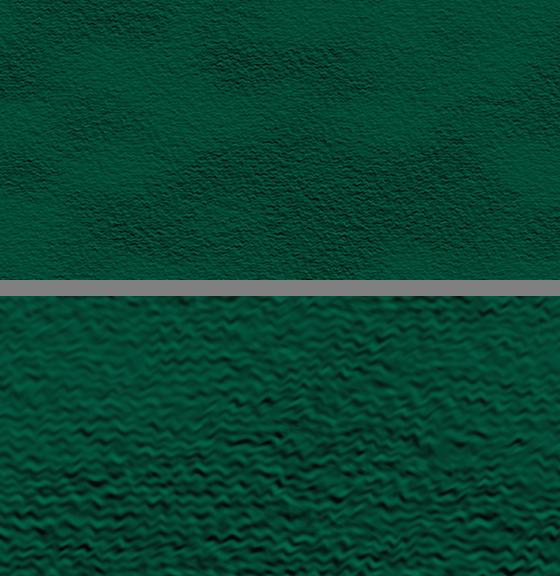
Top, the full canvas; bottom, a detail of the centre.
Write a Shadertoy shader that draws this texture.

```glsl
// Dark green fine-knit cloth: short broken stitches in horizontal rows, embossed
// by differencing a height field towards the light. Broad, stretched patches
// deepen the shadows and strengthen the relief of the stitches.

const vec3 SHADOW_GREEN = vec3(0.02, 0.10, 0.07);
const vec3 LIGHT_GREEN = vec3(0.01, 0.36, 0.26);

// Frequencies are per canvas height.
const float ROWS = 80.0;
const float COLUMNS = 47.0;
const vec2 FIBRE_SCALE = vec2(74.0, 104.0);
const vec2 PATCH_SCALE = vec2(2.6, 5.2);
const vec2 LIGHT_STEP = vec2(0.0022, 0.006);

const float ZIGZAG = 0.0022;
const float STITCH_DEPTH = 0.17;
const float BASE_TONE = 0.73;
const float PATCH_SHADE = 0.18;
const float SMOOTH_CONTRAST = 0.40;
const float ROUGH_CONTRAST = 0.86;
const float TAU = 6.2831853;

float hash(vec2 cell) {
    vec3 h = fract(vec3(cell.xyx) * 0.1031);
    h += dot(h, h.yzx + 33.33);
    return fract((h.x + h.y) * h.z);
}

float noise(vec2 p) {
    vec2 cell = floor(p);
    vec2 f = fract(p);
    f = f * f * (3.0 - 2.0 * f);
    float low = mix(hash(cell), hash(cell + vec2(1.0, 0.0)), f.x);
    float high = mix(hash(cell + vec2(0.0, 1.0)), hash(cell + 1.0), f.x);
    return mix(low, high, f.y);
}

float fbm(vec2 p) {
    float sum = 0.0;
    float weight = 0.5;
    for (int i = 0; i < 4; i++) {
        sum += weight * noise(p);
        p = p * 2.03 + vec2(17.3, 9.1);
        weight *= 0.5;
    }
    return sum / 0.9375;
}

// Height of the cloth: broken stitch rows overlaid with irregular fibres.
float clothHeight(vec2 p) {
    // Each row shifts its waves, so that they do not stack into long lines.
    float rowShift = noise(p * vec2(11.0, 42.0) + 40.0);
    float wave = sin(TAU * (p.x * COLUMNS + rowShift * 1.6));
    vec2 bent = p + vec2(0.0, ZIGZAG * wave);

    float rowWobble = noise(p * vec2(30.0, 26.0) + 70.0);
    float stitch = sin(TAU * (bent.y * ROWS + rowWobble * 1.3));
    float fibres = noise(bent * FIBRE_SCALE);
    float fineFibres = noise(bent * FIBRE_SCALE * 1.6 + 90.0);
    return fibres + 0.5 * fineFibres + STITCH_DEPTH * stitch;
}

// Worn or shaded areas, from 0 (smooth) to 1 (rough and dark).
float roughPatch(vec2 p) {
    float broad = fbm(p * PATCH_SCALE + vec2(5.0, 23.0));
    return smoothstep(0.30, 0.74, broad);
}

void mainImage(out vec4 fragColor, in vec2 fragCoord) {
    vec2 p = fragCoord / iResolution.y;

    // Emboss the height field, with shadows stronger than highlights.
    float relief = clothHeight(p) - clothHeight(p + LIGHT_STEP);
    relief -= 0.22 * relief * relief;

    // Patches set both the shade and the contrast.
    float rough = roughPatch(p);
    float tone = BASE_TONE - PATCH_SHADE * rough;
    tone += relief * mix(SMOOTH_CONTRAST, ROUGH_CONTRAST, rough);

    vec3 color = mix(SHADOW_GREEN, LIGHT_GREEN, clamp(tone, -0.25, 1.15));
    fragColor = vec4(max(color, 0.0), 1.0);
}
```
